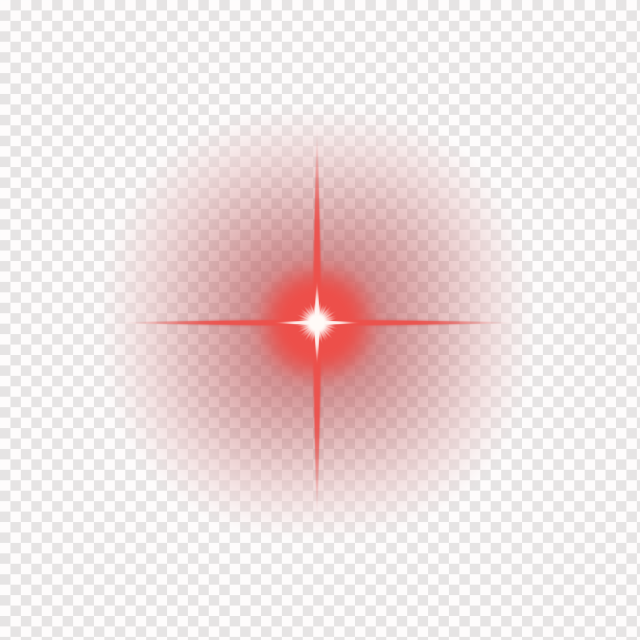
A WebGL 1 fragment shader for this background:

```glsl
precision highp float;
// A red four-pointed flare glowing over a pale checkerboard.
// The checker comes from sine signs, the glow from a rounded radial falloff,
// the spikes from tapered strips and the white core from layered angular sines.
uniform vec2 u_resolution;

// Alternates between 0 and 1 per square, counted from the upper left
float checker(vec2 p, float pixel) {
  const float cells = 61.3;
  vec2 wave = sin(3.14159 * cells * vec2(p.x, 1.0 - p.y));
  vec2 side = clamp(wave / (1.6 * cells * pixel), -1.0, 1.0);
  return 0.5 + 0.5 * side.x * side.y;
}

// Strip along the x axis that narrows to a point at the given reach
float spike(vec2 q, float reach, float halfWidth, float pixel) {
  float taper = clamp(1.0 - abs(q.x) / reach, 0.0, 1.0);
  float width = halfWidth * taper + 0.0004;
  float edge = max(pixel, width * 0.7);
  float strip = 1.0 - smoothstep(width - edge * 0.5, width + edge, abs(q.y));
  return strip * smoothstep(0.0, 0.55, taper);
}

void main() {
  float pixel = 1.0 / min(u_resolution.x, u_resolution.y);
  vec2 p = (gl_FragCoord.xy - 0.5 * u_resolution) * pixel + 0.5;
  vec2 q = p - vec2(0.4954, 0.4957);
  float r = length(q);

  // Checkerboard
  vec3 grey = vec3(0.902, 0.894, 0.894);
  vec3 white = vec3(0.995, 0.99, 0.99);
  vec3 color = mix(grey, white, checker(p, pixel));

  // Pale outer haze, slightly squared, that softens the squares
  vec2 a = abs(q) + 0.0001;
  float rounded = pow(pow(a.x, 2.3) + pow(a.y, 2.3), 1.0 / 2.3);
  float haze = smoothstep(0.18, 0.27, rounded) * (1.0 - smoothstep(0.27, 0.35, rounded));
  color = mix(color, vec3(0.99, 0.96, 0.96), 0.4 * haze);

  // Dusky red glow turning bright towards the middle
  vec3 red = vec3(0.93, 0.31, 0.29);
  float bright = 1.0 - smoothstep(0.045, 0.12, r);
  float glow = pow(clamp(1.0 - rounded / 0.345, 0.0, 1.0), 1.2);
  glow = mix(glow, 1.0, 1.0 - smoothstep(0.045, 0.105, r));
  color = mix(color, mix(vec3(0.74, 0.35, 0.36), red, bright), glow);

  // Long red spikes with a soft dusky fringe
  float fringe = max(spike(q, 0.32, 0.008, pixel), spike(q.yx, 0.32, 0.008, pixel));
  color = mix(color, vec3(0.80, 0.36, 0.36), 0.3 * fringe * (1.0 - bright));
  float beam = max(spike(q, 0.31, 0.0045, pixel), spike(q.yx, 0.30, 0.006, pixel));
  color = mix(color, red, 0.92 * beam);

  // White core with a fuzzy ring of fine rays
  float angle = atan(q.y, q.x);
  float rays = 0.5 + 0.25 * sin(angle * 23.0 + 1.0) + 0.25 * sin(angle * 37.0);
  float fuzz = 1.0 - smoothstep(0.012, 0.027 + 0.009 * rays, r);
  float core = 1.0 - smoothstep(0.010, 0.018, r);
  color = mix(color, vec3(1.0, 0.96, 0.95), 0.85 * fuzz);

  // Short white spikes
  float glint = max(spike(q, 0.068, 0.0028, pixel), spike(q.yx, 0.066, 0.0038, pixel));
  color = mix(color, vec3(1.0, 0.98, 0.97), max(core, 0.9 * glint));

  gl_FragColor = vec4(color, 1.0);
}
```
